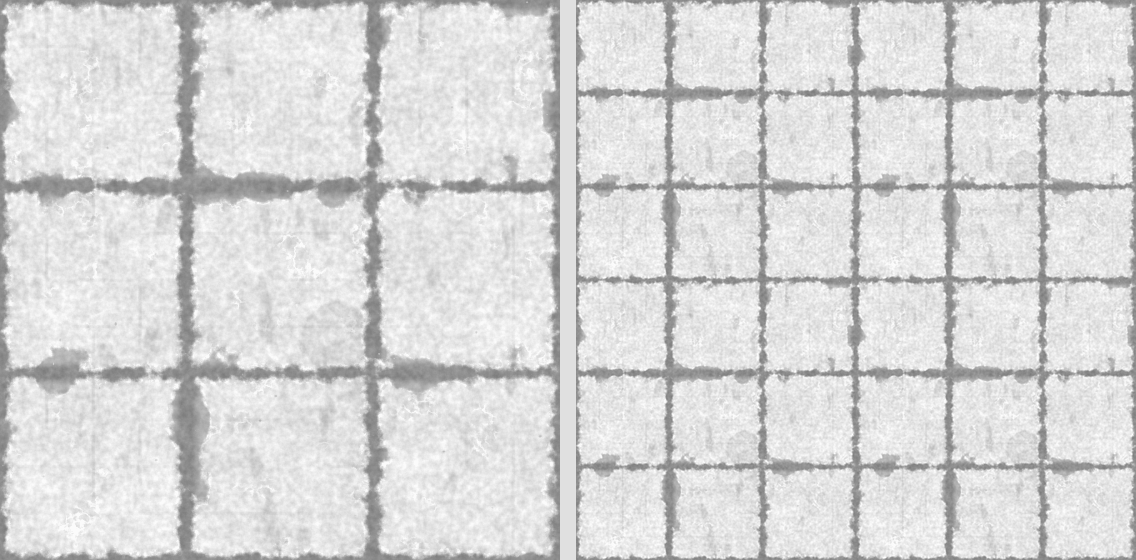
Left: one tile. Right: repeated 2 by 2.
This texture is drawn by a three.js fragment shader. Its source:

```glsl
#define TILES 3.0
#define GROUT_HALF vec2(0.030, 0.022)
#define GROUT_DARK 0.56
#define GROUT_WORN 0.71
#define STONE 0.905
#define RAGGED 0.024
#define EROSION 0.15
#define SEAMS 4.0
#define SEAM_DEPTH 0.07
#define DRIP_CHANCE 0.2
#define DAMP_CENTER vec2(0.600, 0.395)
#define DAMP_RADIUS 0.062

varying vec2 vUv;

float hash(vec2 p) {
  vec3 q = fract(p.xyx * 0.1031);
  q += dot(q, q.yzx + 33.33);
  return fract((q.x + q.y) * q.z);
}

// Gradient noise that wraps after a whole number of cells
float corner(vec2 cell, vec2 offset, vec2 cells, float seed) {
  vec2 wrapped = floor(mod(cell + 0.5, cells));
  float angle = 6.28318 * hash(wrapped + seed * 17.3);
  return dot(vec2(cos(angle), sin(angle)), offset);
}

float noise(vec2 uv, vec2 cells, float seed) {
  vec2 p = uv * cells;
  vec2 i = floor(p);
  vec2 f = p - i;
  vec2 u = f * f * f * (f * (f * 6.0 - 15.0) + 10.0);
  vec2 e = vec2(1.0, 0.0);
  float low = mix(corner(i, f, cells, seed), corner(i + e, f - e, cells, seed), u.x);
  float high = mix(corner(i + e.yx, f - e.yx, cells, seed),
                   corner(i + 1.0, f - 1.0, cells, seed), u.x);
  return 1.5 * mix(low, high, u.y);
}

float fbm(vec2 uv, vec2 cells, float seed) {
  float sum = 0.0;
  float gain = 1.0;
  for (int i = 0; i < 4; i++) {
    sum += gain * noise(uv, cells, seed + float(i));
    cells *= 2.0;
    gain *= 0.5;
  }
  return sum;
}

float smoothMin(float a, float b, float k) {
  float h = max(k - abs(a - b), 0.0) / k;
  return min(a, b) - 0.25 * h * h * k;
}

void main() {
  vec2 uv = fract(vUv);
  vec2 tile = floor(uv * TILES);
  vec2 local = fract(uv * TILES);

  float broad = fbm(uv, vec2(6.0), 1.0);
  float medium = fbm(uv, vec2(26.0), 9.0);
  float fine = fbm(uv, vec2(84.0), 17.0);

  // Distance to the joints, worn by ragged edges and broad erosion
  vec2 border = 0.5 - abs(local - 0.5) - GROUT_HALF;
  float joint = smoothMin(border.x, border.y, 0.05);
  float erosion = EROSION * max(fbm(uv, vec2(7.0), 25.0) - 0.22, 0.0);
  float edge = joint - erosion;

  // Quarter seams, some of them leaking dark drips above a joint
  vec2 seam = abs(fract(local * SEAMS + 0.5) - 0.5) / SEAMS;
  float seamId = floor(local.x * SEAMS + 0.5);
  float chance = hash(tile * 7.0 + vec2(seamId, 3.0));
  if (chance < DRIP_CHANCE) {
    float reach = 0.06 + 0.4 * chance;
    edge = min(edge, max(seam.x - 0.014, local.y - reach));
  }
  edge += RAGGED * medium + 0.008 * fine;

  // Mottled stone
  float tone = STONE + 0.028 * broad + 0.038 * medium + 0.062 * fine;
  tone -= 0.09 * smoothstep(0.45, 1.0, fbm(uv, vec2(18.0, 9.0), 33.0));
  tone -= 0.16 * smoothstep(0.80, 1.0, noise(uv, vec2(70.0), 41.0));

  // Faint seams, broken up by wear
  vec2 line = 1.0 - smoothstep(vec2(0.003), vec2(0.014), seam);
  vec2 wear = vec2(fbm(uv, vec2(8.0), 45.0), fbm(uv, vec2(8.0), 51.0));
  vec2 strength = vec2(hash(tile + 5.0), 0.6 * hash(tile + 11.0));
  tone -= SEAM_DEPTH * dot(line, strength * smoothstep(-0.2, 0.5, wear));

  // Pale crust clusters with small pits
  float crust = smoothstep(0.35, 0.75, fbm(uv, vec2(10.0), 57.0));
  float vein = 1.0 - smoothstep(0.0, 0.35, abs(fbm(uv, vec2(38.0), 63.0)));
  tone += crust * (0.10 * vein - 0.035);

  // Round damp patch
  vec2 toDamp = fract(uv - DAMP_CENTER + 0.5) - 0.5;
  float damp = length(toDamp) - DAMP_RADIUS + 0.006 * medium;
  float dampMask = 1.0 - smoothstep(-0.004, 0.004, damp);
  tone -= dampMask * (0.08 - 0.05 * broad);
  tone -= 0.03 * (1.0 - smoothstep(0.0, 0.008, abs(damp)));

  // Soiled margin with a chipped pale rim
  tone -= 0.08 * exp(-50.0 * max(edge, 0.0));
  float rim = 1.0 - smoothstep(0.0, 0.016, abs(edge - 0.025));
  tone += 0.07 * rim * smoothstep(-0.1, 0.5, fine);

  // Joint filling, paler where the stone has eroded
  float filling = mix(GROUT_DARK, GROUT_WORN, smoothstep(-0.005, 0.055, joint));
  filling += 0.035 * medium + 0.05 * fine;
  filling += 0.16 * smoothstep(0.75, 1.0, noise(uv, vec2(110.0), 71.0));
  float stoneMask = smoothstep(-0.014, 0.018, edge);
  tone = mix(filling, tone, stoneMask);

  gl_FragColor = vec4(vec3(clamp(tone, 0.45, 0.985)), 1.0);
}
```
